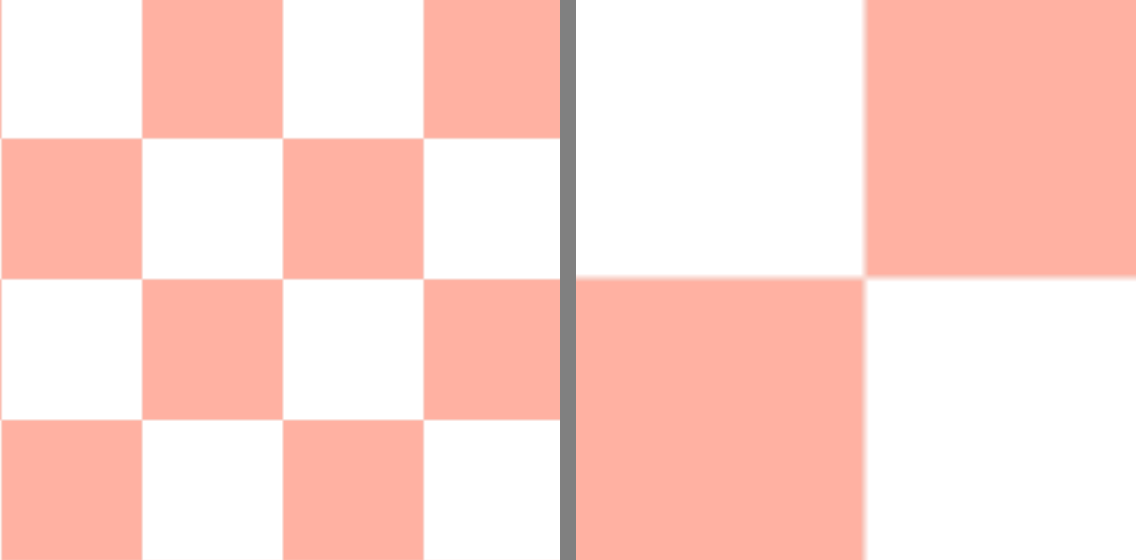
Left: the whole. Right: its middle third, enlarged.
Reproduce this pattern procedurally as a Shadertoy shader.

```glsl
// Two-tone checkerboard, just under four squares across and down.
// A signed triangle wave per axis gives the distance to the nearest seam;
// the product of the two softened waves picks pink or white.

const vec3  PINK       = vec3(1.0, 0.694, 0.635);
const vec3  WHITE      = vec3(1.0);
const vec3  SEAM_SHADE = vec3(0.04, 0.0, 0.0);   // faint dulling along soft seams
const float CELL       = 0.2513;                 // side of one square
const vec2  ORIGIN     = vec2(0.0026, -0.0013);  // lower left corner of a pink square
const float SEAM_HALF  = 0.0025;                 // half width of the soft seam

// Distance to the nearest grid line, with the sign flipping in every other cell
vec2 signedSeamDistance(vec2 p) {
    vec2 g = (p - ORIGIN) / CELL;
    vec2 side = 1.0 - 2.0 * mod(floor(g), 2.0);
    return CELL * side * (0.5 - abs(fract(g) - 0.5));
}

void mainImage(out vec4 fragColor, in vec2 fragCoord) {
    vec2 p = fragCoord / iResolution.y;

    // Keep the seam at least one pixel wide on small canvases
    float halfWidth = max(SEAM_HALF, 0.5 / iResolution.y);
    vec2 wave = clamp(signedSeamDistance(p) / halfWidth, -1.0, 1.0);

    // Checker parity: +1 in pink squares, -1 in white ones
    float parity = wave.x * wave.y;
    float pinkness = 0.5 + 0.5 * parity;

    vec3 color = mix(WHITE, PINK, pinkness);
    color -= SEAM_SHADE * pinkness * (1.0 - parity * parity);
    fragColor = vec4(color, 1.0);
}
```
